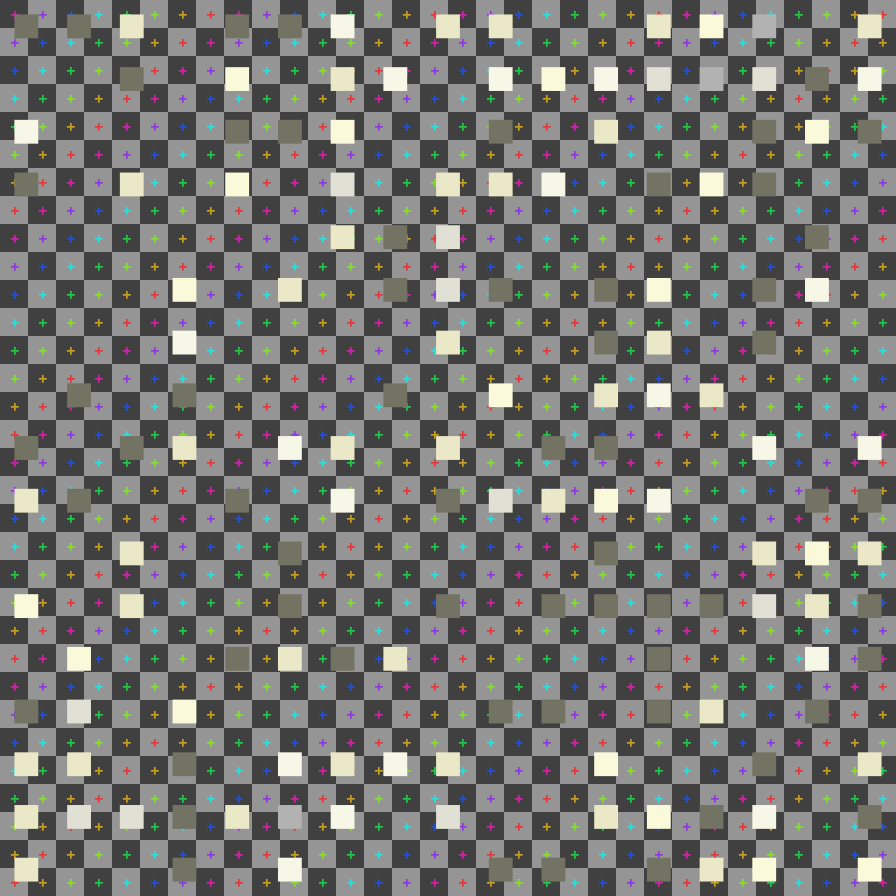
Write a WebGL 2 fragment shader that draws this pattern.

```glsl
#version 300 es
precision highp float;
// A grey 32 x 32 checkerboard with a thin rainbow cross in every cell,
// overlaid by a 17 x 17 lattice of small squares. Hashes and gradient noise
// decide which squares are pale, olive or missing, and tint the pale ones.

uniform vec2 u_resolution;
out vec4 fragColor;

const float CHECKER_CELLS = 32.0;
const float LATTICE_CELLS = 17.0;
const float HUE_STEPS = 8.0;

const vec3 DARK_GREY  = vec3(0.25);
const vec3 LIGHT_GREY = vec3(0.585);
const vec3 OLIVE      = vec3(0.45, 0.45, 0.39);
const vec3 CREAM      = vec3(0.92, 0.91, 0.78);
const vec3 IVORY      = vec3(0.98, 0.98, 0.86);
const vec3 WHITE      = vec3(0.97, 0.97, 0.91);
const vec3 DULL_WHITE = vec3(0.88, 0.88, 0.83);
const vec3 SILVER     = vec3(0.70);

float hash(vec2 p, float seed) {
    vec3 q = fract(vec3(p.xyx + seed) * vec3(0.1031, 0.1030, 0.0973));
    q += dot(q, q.yzx + 33.33);
    return fract((q.x + q.y) * q.z);
}

// Dot product of a random unit gradient with the offset from its corner.
float cornerGradient(vec2 corner, vec2 offset, float seed) {
    float angle = 6.2832 * hash(corner, seed);
    return dot(vec2(cos(angle), sin(angle)), offset);
}

float gradientNoise(vec2 p, float seed) {
    vec2 i = floor(p), f = fract(p);
    vec2 w = f * f * f * (f * (f * 6.0 - 15.0) + 10.0);
    vec2 e = vec2(1.0, 0.0);
    float low = mix(cornerGradient(i, f, seed),
                    cornerGradient(i + e.xy, f - e.xy, seed), w.x);
    float high = mix(cornerGradient(i + e.yx, f - e.yx, seed),
                     cornerGradient(i + e.xx, f - e.xx, seed), w.x);
    return mix(low, high, w.y);
}

// Exact share of a pixel covered by a centred box.
float boxCoverage(vec2 p, vec2 halfSize, vec2 pixel) {
    vec2 span = min(p + 0.5 * pixel, halfSize) - max(p - 0.5 * pixel, -halfSize);
    vec2 cover = clamp(span / pixel, 0.0, 1.0);
    return cover.x * cover.y;
}

// 1 on light cells, 0 on dark ones; the lower-left cell is light.
float checker(vec2 p, vec2 pixel) {
    vec2 edge = 2.0 * abs(fract(0.5 * p + 0.25) - 0.5) - 0.5;
    vec2 wave = clamp(2.0 * edge / pixel, -1.0, 1.0);
    return 0.5 + 0.5 * wave.x * wave.y;
}

float crossCoverage(vec2 p, float arm, float halfWidth, vec2 pixel) {
    return max(boxCoverage(p, vec2(arm, halfWidth), pixel),
               boxCoverage(p, vec2(halfWidth, arm), pixel));
}

vec3 hueColour(float hue, float saturation, float value) {
    vec3 ramp = clamp(abs(fract(hue + vec3(0.0, 2.0, 1.0) / 3.0) * 6.0 - 3.0) - 1.0, 0.0, 1.0);
    return value * mix(vec3(1.0), ramp, saturation);
}

vec3 paleTint(float pick) {
    if (pick < 0.43) return CREAM;
    if (pick < 0.58) return IVORY;
    if (pick < 0.83) return WHITE;
    return pick < 0.975 ? DULL_WHITE : SILVER;
}

void main() {
    vec2 uv = gl_FragCoord.xy / u_resolution;

    // Checkerboard
    vec2 p = uv * CHECKER_CELLS;
    vec2 pixel = CHECKER_CELLS / u_resolution;
    vec3 colour = mix(DARK_GREY, LIGHT_GREY, checker(p, pixel));

    // Crosses: hue steps away from the rising diagonal on both sides
    vec2 cell = floor(p);
    float hue = mod(abs(cell.x - cell.y), HUE_STEPS) / HUE_STEPS;
    vec2 crossCentre = vec2(0.5) + vec2(1.0, -1.0) / 32.0;
    float crossMask = crossCoverage(fract(p) - crossCentre, 0.14, 0.024, pixel);
    colour = mix(colour, hueColour(hue, 0.85, 0.92), crossMask);

    // Squares: noise gathers them into loose clusters
    vec2 q = uv * LATTICE_CELLS;
    vec2 slot = floor(q);
    float pick = hash(slot, 7.0) + 0.4 * gradientNoise(slot * 0.37 + 0.2, 19.0);
    float isPale = step(pick, 0.29);
    float isPresent = step(pick, 0.50);
    vec3 squareColour = mix(OLIVE, paleTint(hash(slot, 41.0)), isPale);
    float squareMask = boxCoverage(fract(q) - 0.5, vec2(0.226), LATTICE_CELLS / u_resolution);
    colour = mix(colour, squareColour, squareMask * isPresent);

    fragColor = vec4(colour, 1.0);
}
```
